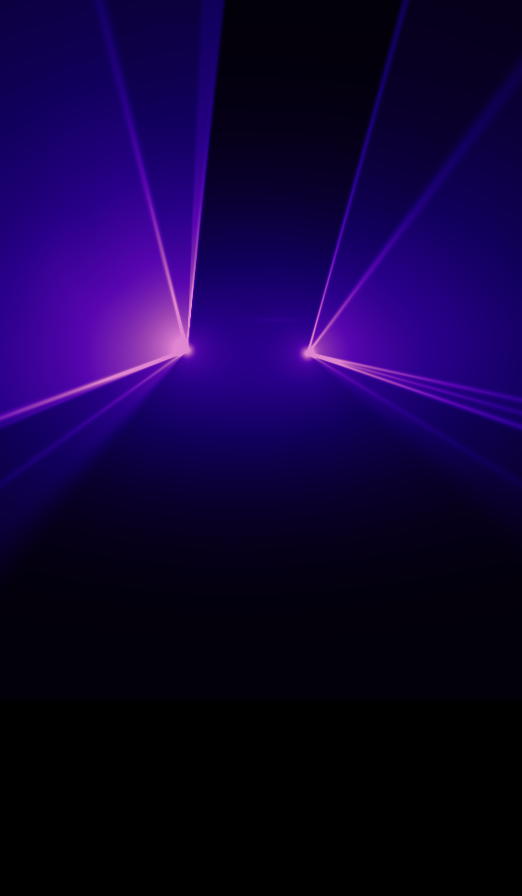
A WebGL 1 fragment shader for this background:

```glsl
precision highp float;
// Two stage lamps throw thin laser beams through violet haze over a dark floor.
// Angular haze fans, beams and soft halos add up to one light level,
// which a colour ramp turns from near-black through blue to pink.
uniform vec2 u_resolution;

const float ASPECT = 0.582;              // scene width in units of its height
const vec2 LEFT_LAMP = vec2(0.2085, 0.609);
const vec2 RIGHT_LAMP = vec2(0.3430, 0.6055);
const vec2 HALO_CENTER = vec2(0.275, 0.603);
const float HALO_GAIN = 0.46;
const float HAZE_FADE = 2.8;
const float FLOOR_EDGE = 0.218;

const vec3 NIGHT = vec3(0.008, 0.0, 0.030);
const vec3 NAVY = vec3(0.04, 0.0, 0.19);
const vec3 BLUE = vec3(0.07, 0.0, 0.37);
const vec3 INDIGO = vec3(0.16, 0.0, 0.54);
const vec3 VIOLET = vec3(0.35, 0.02, 0.69);
const vec3 ORCHID = vec3(0.61, 0.26, 0.70);
const vec3 PINK = vec3(0.88, 0.52, 0.82);

// Light level to colour; one ramp step per 0.2
vec3 ramp(float level) {
  float t = level * 5.0;
  vec3 c = mix(NIGHT, NAVY, clamp(t, 0.0, 1.0));
  c = mix(c, BLUE, clamp(t - 1.0, 0.0, 1.0));
  c = mix(c, INDIGO, clamp(t - 2.0, 0.0, 1.0));
  c = mix(c, VIOLET, clamp(t - 3.0, 0.0, 1.0));
  c = mix(c, ORCHID, clamp(t - 4.0, 0.0, 1.0));
  return mix(c, PINK, clamp(t - 5.0, 0.0, 1.0));
}

// Soft-edged angular sector
float sector(float a, float lo, float hi, float softLo, float softHi) {
  return smoothstep(lo - softLo, lo + softLo, a)
       * (1.0 - smoothstep(hi - softHi, hi + softHi, a));
}

// Ray from the lamp that widens and fades with distance
float beam(vec2 d, float angle, float spread, float gain, float fade) {
  vec2 dir = vec2(cos(angle), sin(angle));
  float along = dot(d, dir);
  float across = d.x * dir.y - d.y * dir.x;
  float width = max(0.0012 + spread * max(along, 0.0), 0.7 / u_resolution.y);
  return gain * exp(-across * across / (width * width) - fade * max(along, 0.0))
       * smoothstep(-0.002, 0.006, along);
}

// Lamp core with a small bloom and wider spill
float flare(vec2 d) {
  float r = length(d);
  return 0.42 * exp(-r * r / 0.00005) + 0.16 * exp(-r / 0.018) + 0.22 * exp(-r / 0.055);
}

// Slow layered sines give the haze a little body
float smoke(vec2 p) {
  float s = 0.0;
  float k = 13.0;
  for (int i = 0; i < 4; i++) {
    p = mat2(0.8, 0.6, -0.6, 0.8) * p + 0.17;
    s += sin(p.x * k + 1.5 * sin(p.y * k * 0.8)) * 6.0 / k;
    k *= 1.8;
  }
  return 1.0 + 0.05 * s;
}

void main() {
  vec2 uv = gl_FragCoord.xy / u_resolution;
  vec2 p = uv * vec2(ASPECT, 1.0);

  // Offsets are mirrored so +x points outward from each lamp
  vec2 dl = (p - LEFT_LAMP) * vec2(-1.0, 1.0);
  vec2 dr = p - RIGHT_LAMP;
  float al = atan(dl.y, dl.x);
  float ar = atan(dr.y, dr.x);
  float rl = length(dl);
  float rr = length(dr);

  // Wide halo hanging between the lamps
  vec2 h = p - HALO_CENTER;
  float tall = h.y > 0.0 ? 0.135 : 0.115;
  float halo = HALO_GAIN * exp(-0.5 * (h.x * h.x / 0.0625 + h.y * h.y / (tall * tall)));

  // Haze fans
  float leftFan = 0.90 * sector(al, -0.36, 1.33, 0.03, 0.05)
                + 0.72 * sector(al, 1.33, 1.67, 0.05, 0.015)
                + 0.42 * sector(al, -0.85, -0.36, 0.10, 0.03);
  float rightFan = 0.52 * sector(ar, -0.33, 0.92, 0.04, 0.07)
                 + 0.30 * sector(ar, 0.92, 1.30, 0.07, 0.02)
                 + 0.28 * sector(ar, -0.69, -0.33, 0.12, 0.04);
  leftFan *= exp(-HAZE_FADE * rl);
  rightFan *= exp(-HAZE_FADE * rr);
  float haze = 1.0 - (1.0 - halo) * (1.0 - leftFan) * (1.0 - rightFan);
  float level = haze * smoke(p);

  // Left beams, including the narrow upright wedge
  level += beam(dl, 1.326, 0.014, 0.36, 2.2);
  level += 0.20 * sector(al, 1.612, 1.678, 0.012, 0.006) * exp(-1.2 * rl);
  level += beam(dl, 1.672, 0.006, 0.34, 2.6);
  level += beam(dl, -0.352, 0.015, 0.50, 1.6);
  level += beam(dl, -0.388, 0.008, 0.26, 1.0);
  level += beam(dl, -0.623, 0.014, 0.20, 2.0);

  // Right beams
  level += beam(dr, 1.300, 0.007, 0.48, 1.0);
  level += beam(dr, 0.925, 0.022, 0.30, 1.8);
  level += beam(dr, -0.215, 0.009, 0.36, 2.0);
  level += beam(dr, -0.272, 0.007, 0.26, 1.6);
  level += beam(dr, -0.332, 0.010, 0.46, 1.8);
  level += beam(dr, -0.549, 0.016, 0.13, 1.5);

  // Lamps and a faint reflected streak between them
  level += flare(dl) + flare(dr);
  vec2 streak = (p - vec2(0.306, 0.643)) / vec2(0.030, 0.0025);
  level += 0.06 * exp(-dot(streak, streak));

  float lit = smoothstep(FLOOR_EDGE - 0.003, FLOOR_EDGE + 0.003, uv.y);
  gl_FragColor = vec4(ramp(level) * lit, 1.0);
}
```
